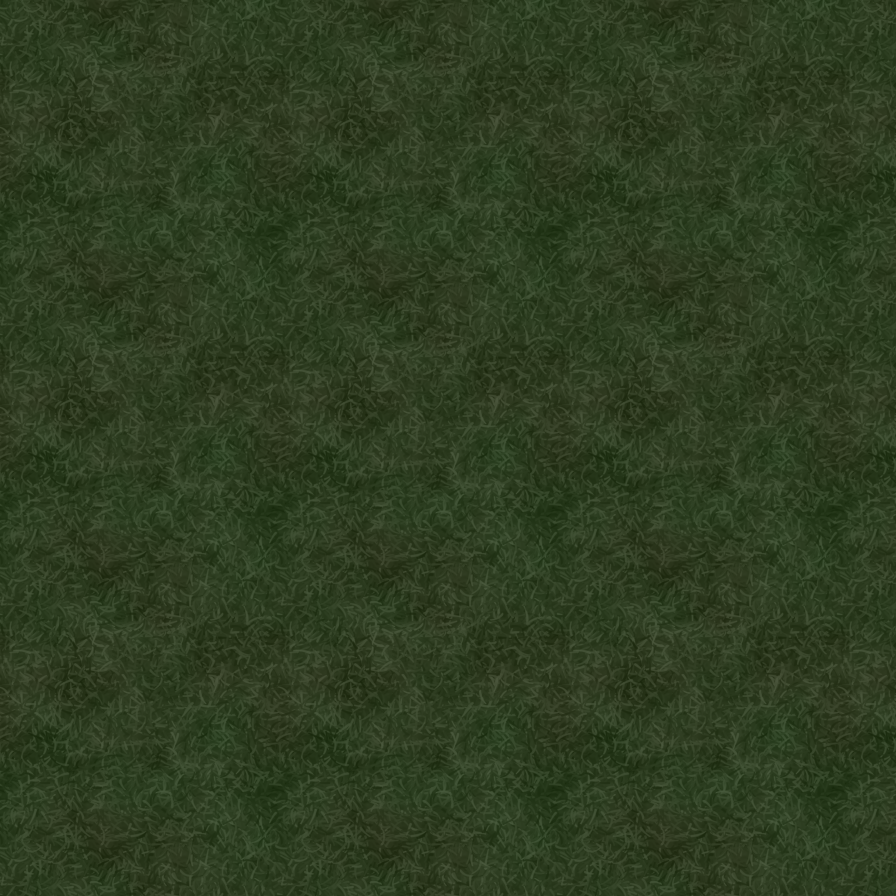
A WebGL 2 fragment shader for this texture:

```glsl
#version 300 es
precision highp float;

uniform vec2 u_resolution;
out vec4 fragColor;

const float REPEATS = 3.2;        // tiles across the canvas
const float BLADE_CELLS = 30.0;   // blade cells across a tile
const int BLADE_LAYERS = 4;
const vec3 SHADOW_GREEN = vec3(0.11, 0.17, 0.06);
const vec3 PALE_GREEN = vec3(0.25, 0.31, 0.20);
const vec3 OLIVE_SHIFT = vec3(0.022, -0.014, 0.004);

float hash(vec2 p) {
  return fract(sin(dot(p, vec2(127.1, 311.7))) * 43758.5453);
}

// Value noise that wraps after a whole number of cells
float tiledNoise(vec2 tile, float cells, float seed) {
  vec2 p = tile * cells;
  vec2 i = floor(p);
  vec2 f = fract(p);
  f = f * f * (3.0 - 2.0 * f);
  vec2 a = mod(i, cells) + seed;
  vec2 b = mod(i + 1.0, cells) + seed;
  float low = mix(hash(a), hash(vec2(b.x, a.y)), f.x);
  float high = mix(hash(vec2(a.x, b.y)), hash(b), f.x);
  return mix(low, high, f.y);
}

// Coverage of one bent, tapering blade centred on the origin
float blade(vec2 p, float angle, float halfLength, float halfWidth, float bend, float blur) {
  float c = cos(angle);
  float s = sin(angle);
  vec2 q = vec2(c * p.x + s * p.y, c * p.y - s * p.x);
  q.y -= bend * q.x * q.x;
  float d = length(vec2(max(abs(q.x) - halfLength, 0.0), q.y));
  float taper = 1.0 - 0.4 * smoothstep(-halfLength, halfLength, q.x);
  return 1.0 - smoothstep(-blur, blur, d - halfWidth * taper);
}

// Lays one layer of scattered blades over the given tone
float bladeLayer(float tone, vec2 tile, float cells, float seed, float blur) {
  vec2 p = tile * cells;
  vec2 base = floor(p);
  for (int y = -1; y <= 1; y++) {
    for (int x = -1; x <= 1; x++) {
      vec2 cell = base + vec2(x, y);
      vec2 id = mod(cell, cells) + seed;
      vec2 centre = cell + vec2(hash(id + 3.1), hash(id + 7.7));
      float flow = tiledNoise(fract(cell / cells), 8.0, seed + 5.0);
      float angle = 9.0 * flow + 1.6 * (hash(id + 13.3) - 0.5);
      float halfLength = mix(0.4, 0.85, hash(id + 19.9));
      float bend = 0.9 * (hash(id + 23.7) - 0.5);
      float cover = blade(p - centre, angle, halfLength, 0.13, bend, blur);
      float shade = mix(-0.05, 1.2, hash(id + 31.1));
      tone = mix(tone, shade, 0.78 * cover);
    }
  }
  return tone;
}

void main() {
  // Tiles start at the top left corner
  vec2 uv = gl_FragCoord.xy / u_resolution;
  vec2 tile = fract((uv - vec2(0.0, 1.0)) * REPEATS);
  float pixel = REPEATS / min(u_resolution.x, u_resolution.y);

  // Dark soil with fine grain
  float tone = 0.16 + 0.28 * tiledNoise(tile, 80.0, 2.0);

  // Overlapping blades
  float blur = max(0.8 * pixel * BLADE_CELLS, 0.06);
  for (int i = 0; i < BLADE_LAYERS; i++) {
    tone = bladeLayer(tone, tile, BLADE_CELLS, 41.0 * float(i) + 11.0, blur);
  }

  // Broad wear and small clumps
  float wear = tiledNoise(tile, 4.0, 61.0);
  float clumps = tiledNoise(tile, 11.0, 83.0);
  tone += 0.3 * (wear - 0.5) + 0.34 * (clumps - 0.5);
  tone = clamp(tone, -0.12, 1.25);

  // Hue drifts between fresh green and olive
  float hue = tiledNoise(tile, 5.0, 97.0) + 0.5 * tiledNoise(tile, 14.0, 113.0) - 0.75;
  vec3 colour = mix(SHADOW_GREEN, PALE_GREEN, tone) + OLIVE_SHIFT * hue;
  fragColor = vec4(colour, 1.0);
}
```
